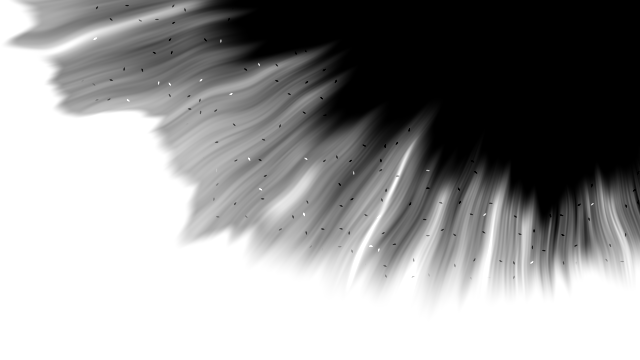
This background is drawn by a WebGL 1 fragment shader. Its source:

```glsl
precision highp float;

uniform vec2 u_resolution;

float hash(vec2 p) {
  return fract(sin(dot(p, vec2(127.1, 311.7))) * 43758.547);
}

float noise(vec2 p) {
  vec2 i = floor(p), f = fract(p);
  f = f * f * (3.0 - 2.0 * f);
  return mix(mix(hash(i), hash(i + vec2(1.0, 0.0)), f.x),
             mix(hash(i + vec2(0.0, 1.0)), hash(i + vec2(1.0, 1.0)), f.x), f.y);
}

// Noise drawn out along the radius, centred on zero
float fibres(float angle, float radius) {
  float sum = 0.0, weight = 0.5;
  vec2 q = vec2(angle * 20.0, radius * 2.4);
  for (int i = 0; i < 4; i++) {
    sum += weight * (noise(q) - 0.5);
    q = q * vec2(2.1, 1.6) + 17.3;
    weight *= 0.62;
  }
  return sum;
}

float band(float x, float centre, float width) {
  float d = (x - centre) / width;
  return exp(-d * d);
}

// Soft window along the radius
float span(float radius, float start, float end) {
  return smoothstep(start, start + 0.1, radius) * (1.0 - smoothstep(end - 0.1, end, radius));
}

float innerEdge(float a) {
  return 0.71 + 0.21 * smoothstep(1.07, 1.15, a)
    + 0.10 * band(a, 0.85, 0.06) - 0.09 * band(a, 0.588, 0.06)
    - 0.06 * band(a, 0.32, 0.05) + 0.09 * band(a, 0.02, 0.08);
}

float outerEdge(float a) {
  return 1.03 + 0.23 * smoothstep(-0.1, 0.75, a)
    + 0.24 * smoothstep(1.13, 1.22, a)
    + 0.10 * band(a, 0.866, 0.045) + 0.08 * band(a, 1.347, 0.02);
}

// Pale filaments at their own angles
float filaments(float a, float r) {
  float thread = a + 0.145 * (r - 0.77);
  float light = 0.42 * band(thread, 0.571, 0.008) * span(r, 0.68, 1.25);
  light += 0.16 * band(thread, 0.555, 0.03) * span(r, 0.65, 1.25);
  light += 0.45 * band(a, 0.39, 0.028) * span(r, 0.74, 1.3);
  light += 0.28 * band(a, 0.77, 0.022) * span(r, 0.92, 1.2);
  light += 0.20 * band(a, 0.19, 0.03) * span(r, 0.75, 1.2);
  light += 0.30 * band(a, -0.19, 0.02) * span(r, 0.72, 1.1);
  light += 0.20 * band(a, 1.10, 0.012) * span(r, 0.72, 1.35);
  light += 0.35 * band(a, 1.335, 0.015) * span(r, 0.95, 1.7);
  return light;
}

// Scattered grains: negative is dark, positive is bright
float specks(vec2 p) {
  vec2 q = p * 24.0, cell = floor(q);
  float pick = hash(cell + 3.7);
  vec2 d = q - cell - 0.25 - 0.5 * vec2(hash(cell + 11.0), hash(cell + 29.0));
  float turn = 6.28 * hash(cell + 41.0);
  d = mat2(cos(turn), sin(turn), -sin(turn), cos(turn)) * d;
  float grain = 1.0 - smoothstep(0.03, 0.10, length(d * vec2(0.6, 1.3)));
  return grain * (0.5 * step(0.93, pick) - 0.35 * step(pick, 0.4));
}

void main() {
  vec2 p = gl_FragCoord.xy / u_resolution.y;
  p.x += 0.5 * (16.0 / 9.0 - u_resolution.x / u_resolution.y);

  // Polar frame: angle grows leftwards from straight down
  vec2 away = vec2(1.551, 1.22) - p;
  float r = length(away);
  float a = atan(away.x, away.y);
  float bent = a + 0.03 * (noise(p * 7.0) - 0.5);
  float strand = fibres(bent, r);

  // Ragged limits of the fringe
  float inner = innerEdge(a) + 0.09 * (noise(vec2(bent * 38.0, r * 2.0)) - 0.5);
  float outer = outerEdge(a) + 0.07 * (noise(vec2(bent * 45.0, r * 3.0)) - 0.5) + 0.08 * strand;
  float t = (r - inner) / (outer - inner);

  // Grey body, streaks and filaments
  float body = smoothstep(-0.03, 0.3, t);
  float tone = 0.41 * body + 0.26 * smoothstep(0.25, 0.95, t);
  tone += body * strand * mix(0.95, 0.5, smoothstep(0.1, 0.8, a));
  float fine = noise(vec2(bent * 170.0, r * 6.0)) - 0.5;
  tone += body * fine * mix(0.28, 0.08, smoothstep(0.0, 0.4, a));
  tone += filaments(bent, r) * smoothstep(-0.05, 0.3, t);
  tone += specks(p) * span(t, 0.02, 0.85);

  // Fade to white, crisper on the left
  float softness = mix(0.42, 0.07, smoothstep(0.4, 0.95, a));
  tone = mix(tone, 1.0, smoothstep(1.0 - softness, 1.02, t));
  gl_FragColor = vec4(vec3(clamp(tone, 0.0, 1.0)), 1.0);
}
```
